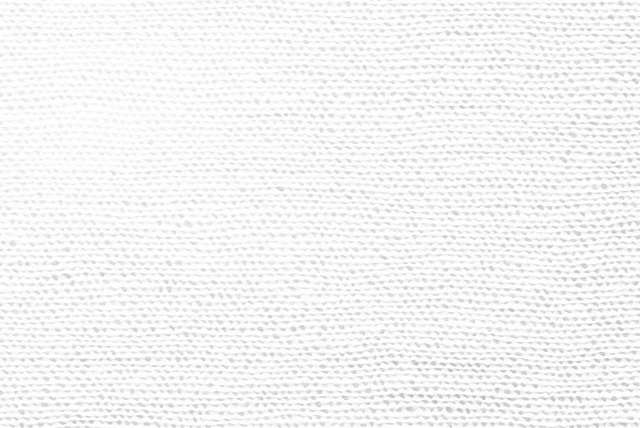
Reproduce this texture procedurally as a Shadertoy shader.

```glsl
const float TAU = 6.2831853;

float hash(vec2 p) {
    return fract(sin(dot(p, vec2(127.1, 311.7))) * 4375.85);
}

vec2 gradient(vec2 cell) {
    float angle = TAU * hash(cell);
    return vec2(cos(angle), sin(angle));
}

// Gradient noise, about -0.7 to 0.7
float noise(vec2 p) {
    vec2 i = floor(p), f = p - i;
    vec2 w = f * f * f * (f * (f * 6.0 - 15.0) + 10.0);
    vec2 e = vec2(1.0, 0.0);
    float low = mix(dot(gradient(i), f), dot(gradient(i + e), f - e), w.x);
    float high = mix(dot(gradient(i + e.yx), f - e.yx), dot(gradient(i + 1.0), f - 1.0), w.x);
    return mix(low, high, w.y);
}

// Uneven thread paths, in weave cells
vec2 weaveCoords(vec2 p) {
    vec2 q = p * vec2(68.0, 66.0);
    q.x += 0.8 * noise(p * vec2(11.0, 3.0)) + 0.3 * noise(p * vec2(30.0, 34.0) + 7.0);
    q.y += 1.1 * noise(p * vec2(4.0, 5.0) + 3.0) + 0.4 * noise(p * vec2(12.0, 30.0));
    return q;
}

// Shadow between the threads: a broken, scalloped line with a knot in each cell
float weaveShadow(vec2 q, vec2 p, float blur) {
    float row = floor(q.y);
    float v = q.y - row - 0.5;
    float x = q.x + 0.5 * mod(row, 2.0) + 0.3 * v + 0.3 * noise(vec2(q.x * 0.6, row * 5.3));
    float column = floor(x);
    float bead = 0.5 + 0.5 * cos(TAU * (x - column - 0.5));
    float cellTone = hash(vec2(column, row));

    float middle = 0.07 - 0.12 * bead + 0.3 * noise(q * vec2(1.7, 0.9));
    float halfWidth = mix(0.08, 0.2 + 0.12 * cellTone, bead);
    float line = 1.0 - smoothstep(-0.1 - blur, 0.08 + blur, abs(v - middle) - halfWidth);
    line *= mix(0.22, 0.65 + 0.4 * cellTone, smoothstep(0.05, 0.75, bead));

    // Faint gaps between upright threads
    float upright = pow(1.0 - bead, 6.0) * (0.5 - abs(v)) * 0.35;

    // Thick and thin yarns make streaks along a row
    float slub = noise(vec2(p.x * 3.5, row * 7.37));
    return (line + upright) * (0.95 + 0.5 * slub + 0.35 * smoothstep(0.3, 0.6, slub));
}

void mainImage(out vec4 fragColor, in vec2 fragCoord) {
    vec2 p = fragCoord / iResolution.xy;
    vec2 q = weaveCoords(p);
    float shadow = weaveShadow(q, p, 25.0 / iResolution.y);

    // Light washes out the upper left
    float depth = smoothstep(0.0, 1.3, distance(p, vec2(0.14, 0.8)));
    depth = 0.2 + 0.62 * depth + 0.1 * noise(p * vec2(3.0, 4.0) + 9.0);

    // Fibre grain
    float grain = noise(q * vec2(2.3, 2.9));
    float ink = 0.4 * depth * shadow * (1.0 + 0.9 * grain);
    ink += 0.03 * depth * grain;

    // Deep shadows level off at a pale grey
    ink = 0.3 * (1.0 - exp(-max(ink, 0.0) / 0.3));
    fragColor = vec4(vec3(0.995 - ink), 1.0);
}
```
